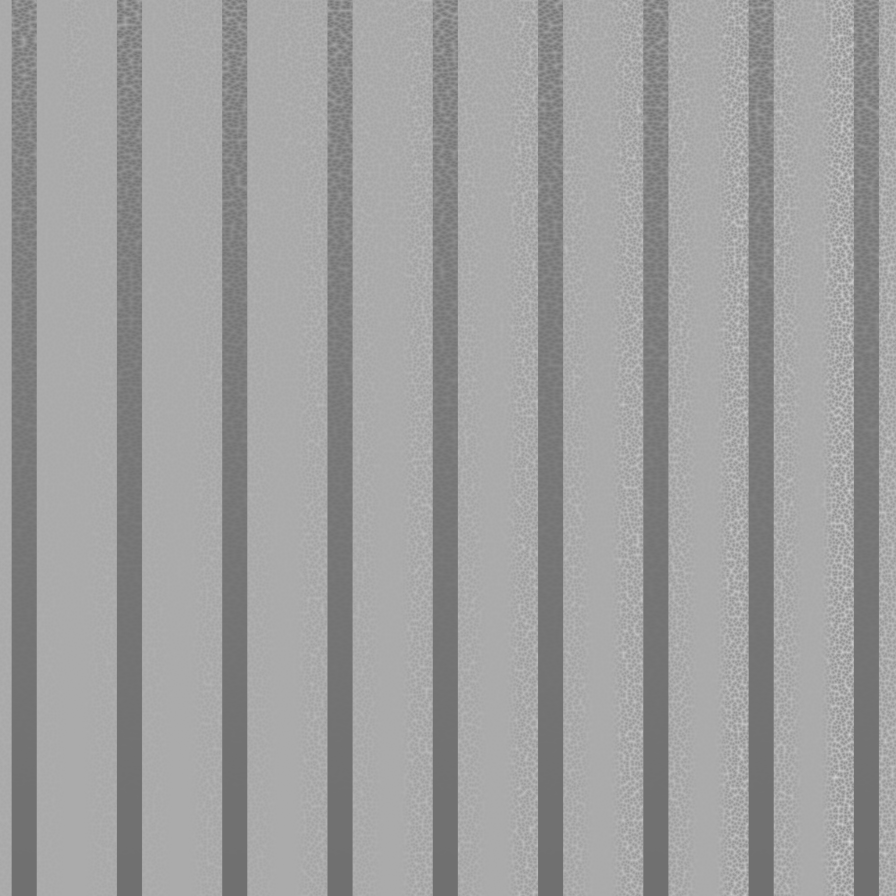
This pattern is drawn by a WebGL 1 fragment shader. Its source:

```glsl
precision highp float;

uniform vec2 u_resolution;

const float PERIOD = 0.1175;
const float FIRST_STRIPE = 0.0130;
const float STRIPE_WIDTH = 0.0280;

const vec3 PLATE_COLOR = vec3(0.67);
const vec3 STRIPE_BOTTOM = vec3(0.440);
const vec3 STRIPE_TOP = vec3(0.550);
const float STRIPE_FADE = 1.5;

const vec2 PLATE_CELLS = vec2(250.0);
const vec2 STRIPE_CELLS = vec2(150.0, 250.0);
const float PLATE_GRAIN_LEFT = 0.025;
const float PLATE_GRAIN_RIGHT = 0.27;
const float TOP_LEFT_GRAIN = 0.06;
const float STRIPE_GRAIN = 0.20;
const float MEAN_CELL_DISTANCE = 0.46;

vec2 hash2(vec2 p) {
  vec3 q = fract(p.xyx * vec3(0.1031, 0.1030, 0.0973));
  q += dot(q, q.yzx + 33.33);
  return fract((q.xx + q.yz) * q.zy);
}

// Distance to the nearest jittered cell point, centred around zero
float cellGrain(vec2 p) {
  vec2 cell = floor(p);
  vec2 local = fract(p);
  float nearest = 4.0;
  for (int j = -1; j <= 1; j++) {
    for (int i = -1; i <= 1; i++) {
      vec2 offset = vec2(float(i), float(j));
      vec2 delta = offset + hash2(cell + offset) - local;
      nearest = min(nearest, dot(delta, delta));
    }
  }
  return sqrt(nearest) - MEAN_CELL_DISTANCE;
}

// Grain strength on a plate; bay runs 0 to 1 between two stripes
float plateGrainAmount(vec2 uv, float bay) {
  float strength = mix(PLATE_GRAIN_LEFT, PLATE_GRAIN_RIGHT, pow(uv.x, 1.4));
  float fromCentre = abs(bay - 0.48) * 2.0;
  float edges = smoothstep(0.15, 0.65, fromCentre);
  float calm = mix(0.06, 0.45, uv.y * uv.y);
  float lean = mix(0.65, 1.0, smoothstep(0.3, 0.8, bay));
  float centre = 1.0 - smoothstep(0.1, 0.5, fromCentre);
  float topLeft = TOP_LEFT_GRAIN * uv.y * uv.y * (1.0 - uv.x) * centre;
  return strength * mix(calm, 1.0, edges) * lean + topLeft;
}

void main() {
  vec2 uv = gl_FragCoord.xy / u_resolution;
  float pixel = 1.0 / u_resolution.x;

  // Repeating stripe, measured from its left edge
  float across = mod(uv.x - FIRST_STRIPE, PERIOD);
  float bay = (across - STRIPE_WIDTH) / (PERIOD - STRIPE_WIDTH);
  float fromStripeCentre = abs(mod(across - 0.5 * STRIPE_WIDTH
    + 0.5 * PERIOD, PERIOD) - 0.5 * PERIOD);
  float edge = fromStripeCentre - 0.5 * STRIPE_WIDTH;
  float stripe = 1.0 - smoothstep(-0.7 * pixel, 0.7 * pixel, edge);

  // Plate: grain builds toward the right and beside the stripes
  float plateNoise = cellGrain(uv * PLATE_CELLS);
  vec3 plate = PLATE_COLOR
    + plateNoise * plateGrainAmount(uv, clamp(bay, 0.0, 1.0));

  // Stripe: lighter and rougher toward the top
  float streaks = cellGrain(uv * STRIPE_CELLS + 400.0);
  vec3 groove = mix(STRIPE_BOTTOM, STRIPE_TOP, pow(uv.y, STRIPE_FADE))
    + streaks * STRIPE_GRAIN * uv.y * uv.y;

  gl_FragColor = vec4(mix(plate, groove, stripe), 1.0);
}
```
